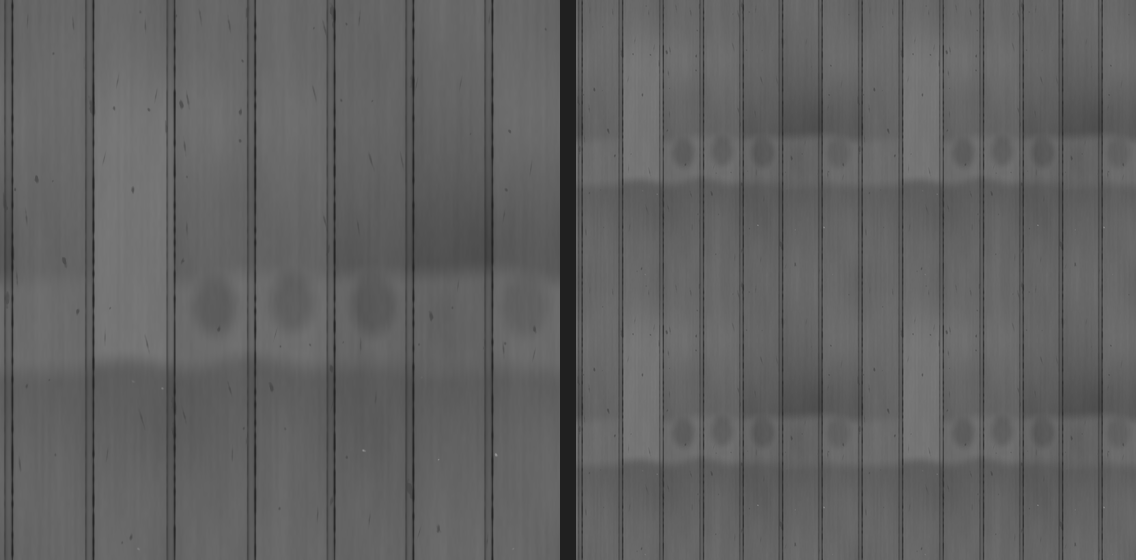
Left, the tile; right, the same tile 2 across and 2 down.
This texture is drawn by a Shadertoy shader. Its source:

```glsl
const float TAU = 6.2831853;
const float BOARDS = 7.0;
const float SEAM_OFFSET = 0.022;    // first seam, in canvas widths
const float SEAM_DRIFT = 0.0026;    // uneven board widths
const float SEAM_WIDTH = 0.0013;    // half width of the dark gap
const float BEAD_WIDTH = 0.0135;
const float PAINT = 0.412;
const float SEAM_TONE = 0.13;
const float GROOVE_TONE = 0.23;
const float CHIP_TONE = 0.25;
const float SPECK_TONE = 0.62;
const float BAND_TOP = 0.505;       // height of the cleaner band
const float BAND_BOTTOM = 0.355;

// Per board: upper brightness, soot above the band, stain inside it
const float BOARD_TONE[7] = float[7](0.005, 0.045, 0.015, 0.015, -0.005, -0.02, 0.005);
const float SOOT[7] = float[7](0.03, 0.0, 0.045, 0.035, 0.065, 0.075, 0.06);
const float STAIN[7] = float[7](0.0, 0.0, 0.06, 0.06, 0.06, 0.01, 0.04);

vec2 hash2(vec2 p) {
    vec3 q = fract(p.xyx * vec3(0.1031, 0.1030, 0.0973));
    q += dot(q, q.yzx + 33.33);
    return fract((q.xx + q.yz) * q.zy);
}

// Value noise that wraps over the unit canvas
float wrapNoise(vec2 p, vec2 cells) {
    vec2 i = floor(p * cells), f = fract(p * cells);
    f = f * f * (3.0 - 2.0 * f);
    vec2 a = mod(i, cells), b = mod(i + 1.0, cells);
    return mix(mix(hash2(a).x, hash2(vec2(b.x, a.y)).x, f.x),
               mix(hash2(vec2(a.x, b.y)).x, hash2(b).x, f.x), f.y);
}

float cover(float dist) {
    float px = 1.0 / iResolution.y;
    return 1.0 - smoothstep(-px, px, dist);
}

// One ragged, slanted fleck in some of the grid cells
float flecks(vec2 p, vec2 grid, vec2 size, float chance, float seed) {
    vec2 key = mod(floor(p * grid), grid) + seed;
    vec2 kind = hash2(key + 57.0);
    vec2 d = (fract(p * grid) - mix(vec2(0.25), vec2(0.75), hash2(key))) / grid;
    d.x += 0.6 * (kind.y - 0.5) * d.y;
    vec2 r = size * mix(0.45, 1.0, kind.y);
    float ragged = 0.9 * (wrapNoise(p, vec2(260.0, 180.0)) - 0.5);
    return step(kind.x, chance) * cover((length(d / r) - 1.0 + ragged) * min(r.x, r.y));
}

// Paint brightness of one board, with soot, clean band and stains
float paintTone(vec2 p, float across, int board) {
    float waver = 0.035 * (wrapNoise(p, vec2(9.0, 4.0)) - 0.5);
    float y = p.y + waver;
    float tone = PAINT;
    tone += BOARD_TONE[board] * smoothstep(BAND_BOTTOM - 0.02, BAND_BOTTOM + 0.02, y)
          * (1.0 - smoothstep(0.75, 1.0, p.y));
    tone -= SOOT[board] * smoothstep(BAND_TOP - 0.025, BAND_TOP + 0.025, y)
          * (1.0 - smoothstep(BAND_TOP, 0.82, p.y));
    tone -= 0.05 * (1.0 - smoothstep(BAND_BOTTOM - 0.035, BAND_BOTTOM + 0.02, y))
          * smoothstep(0.0, 0.34, p.y);

    vec2 jitter = hash2(vec2(board, 11.0)) - 0.5;
    vec2 d = vec2((across - 0.45 - 0.1 * jitter.x) / BOARDS, p.y - 0.44 - 0.06 * jitter.y);
    float reach = length(d / vec2(0.048, 0.062)) + 8.0 * waver;
    tone -= STAIN[board] * (1.0 - smoothstep(0.45, 1.15, reach));

    // Mottling and fine brushed grain
    tone += 0.028 * (wrapNoise(p, vec2(6.0, 5.0)) - 0.5);
    tone += 0.016 * (wrapNoise(p, vec2(28.0, 9.0)) - 0.5);
    tone += 0.016 * (wrapNoise(p, vec2(170.0, 5.0)) - 0.5);
    tone += 0.010 * (wrapNoise(p, vec2(300.0, 60.0)) - 0.5);
    return tone;
}

void mainImage(out vec4 fragColor, in vec2 fragCoord) {
    vec2 p = fragCoord / iResolution.xy;

    // Board layout: the bead lies just left of each seam
    float drift = SEAM_DRIFT * (1.0 + sin(TAU * (p.x - 0.2)));
    float s = (p.x - SEAM_OFFSET - drift) * BOARDS;
    float across = fract(s);
    int board = int(mod(floor(s), BOARDS));
    float seam = (across - step(0.5, across)) / BOARDS;
    float bead = seam + BEAD_WIDTH;

    float tone = paintTone(p, across, board);
    tone -= 0.022 * exp(-abs(seam + 0.5 * BEAD_WIDTH) / 0.010);

    // Rounded bead between its groove and the seam
    float inBead = cover(-bead) * cover(seam);
    float bulge = sin(0.5 * TAU * clamp(bead / BEAD_WIDTH, 0.0, 1.0));
    tone += inBead * mix(-0.09, -0.015, bulge);

    // Scratches and chips in the paint
    tone = mix(tone, CHIP_TONE, 0.55 * flecks(p, vec2(13.0, 9.0), vec2(0.0014, 0.010), 0.35, 3.0));
    tone = mix(tone, CHIP_TONE, 0.65 * flecks(p, vec2(11.0, 8.0), vec2(0.0034, 0.0075), 0.16, 31.0));
    tone = mix(tone, CHIP_TONE, 0.60 * flecks(p, vec2(17.0, 14.0), vec2(0.0020, 0.0028), 0.16, 73.0));
    float low = smoothstep(0.0, 0.04, p.y) * (1.0 - smoothstep(0.28, 0.34, p.y));
    tone = mix(tone, SPECK_TONE, 0.8 * low * flecks(p, vec2(15.0, 14.0), vec2(0.0026), 0.12, 127.0));

    // Groove, seam and worn spots along the bead
    float rough = wrapNoise(p, vec2(7.0, 90.0));
    float groove = cover(abs(bead) - 0.0011);
    tone = mix(tone, GROOVE_TONE, groove * mix(0.55, 0.9, rough));
    vec2 alongBead = vec2(fract((s + 0.5) / BOARDS + 0.5 * BEAD_WIDTH), p.y);
    float worn = flecks(alongBead, vec2(BOARDS, 12.0), vec2(0.005, 0.016), 0.3, 211.0);
    tone = mix(tone, CHIP_TONE, 0.5 * worn * cover(abs(seam + 0.5 * BEAD_WIDTH) - 0.010));
    float gap = cover(abs(seam) - SEAM_WIDTH * mix(0.7, 1.4, rough));
    tone = mix(tone, SEAM_TONE, gap * mix(0.75, 1.0, rough));

    fragColor = vec4(vec3(tone), 1.0);
}
```
